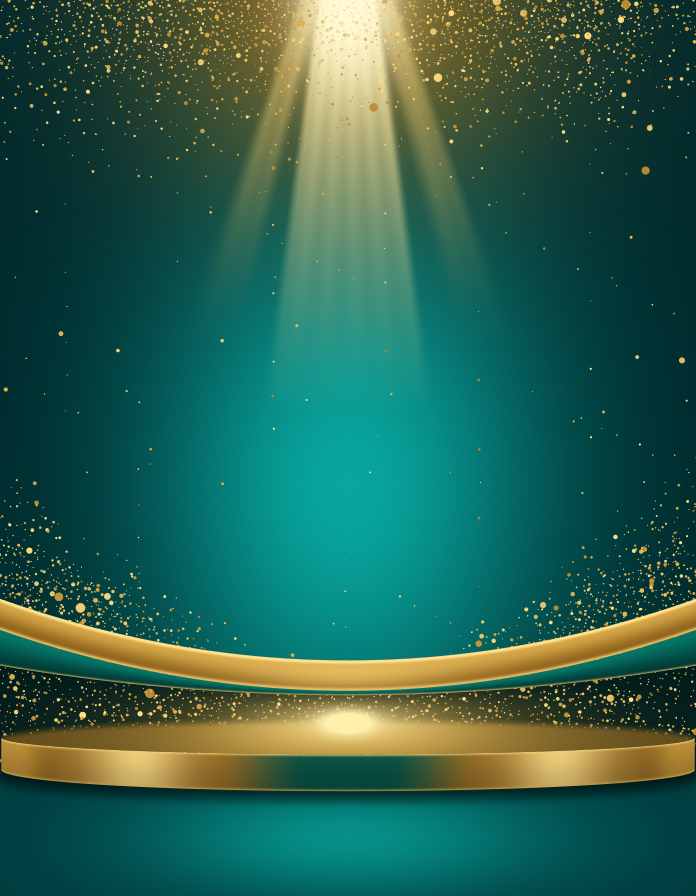
This background is drawn by a Shadertoy shader. Its source:

```glsl
float hash(vec2 p) {
    return fract(sin(dot(p, vec2(127.1, 311.7))) * 43758.5453);
}

// Antialiased coverage: 1 where d > 0
float cover(float d) {
    return clamp(0.5 + d * iResolution.y, 0.0, 1.0);
}

float gauss(vec2 p, vec2 radius) {
    p /= radius;
    return exp(-dot(p, p));
}

// Layers of scattered gold flecks, larger ones first
vec3 addFlecks(vec3 col, vec2 p, float density) {
    for (int i = 0; i < 6; i++) {
        float layer = float(i);
        float cells = 36.0 + 21.0 * layer;
        float angle = 0.4 + layer * 1.1;
        vec2 g = mat2(cos(angle), sin(angle), -sin(angle), cos(angle)) * p * cells;
        vec2 id = floor(g) + layer * 17.0;
        vec2 centre = 0.3 + 0.4 * vec2(hash(id + 1.3), hash(id + 5.7));
        float radius = mix(0.07, 0.21, pow(hash(id + 7.9), 2.0));
        float blur = 0.6 * cells / iResolution.y;
        float dist = length(fract(g) - centre);
        float dot1 = 1.0 - smoothstep(max(radius - blur, 0.0), radius + blur, dist);
        float lit = step(hash(id + 9.1), density * (0.25 + 0.15 * layer));
        vec3 gold = mix(vec3(0.72, 0.52, 0.17), vec3(1.0, 0.88, 0.52), hash(id + 3.1));
        col = mix(col, gold, dot1 * lit);
    }
    return col;
}

// Wall: teal pool of light, gold haze and light beams
vec3 wall(vec2 p) {
    float drop = 1.0 - p.y, side = abs(p.x);
    vec3 col = mix(vec3(0.0, 0.155, 0.165), vec3(0.03, 0.65, 0.62),
                   gauss(p - vec2(0.0, 0.46), vec2(0.225, 0.32)));
    col = mix(col, vec3(0.64, 0.48, 0.16), 0.85 * gauss(vec2(p.x, drop), vec2(0.22, 0.2)));

    float rays = 0.93 + 0.07 * sin(110.0 * p.x / (drop + 0.2));
    float sideBeam = 1.0 - smoothstep(0.3, 1.0, abs(side - 0.043 - 0.29 * drop) / (0.014 + 0.07 * drop));
    col = mix(col, vec3(0.93, 0.8, 0.46), 0.55 * sideBeam * rays * smoothstep(0.4, 0.0, drop));

    float width = 0.032 + 0.14 * drop;
    float beam = 1.0 - smoothstep(width - 0.004 - 0.02 * drop, width + 0.004, side);
    float fade = max(0.0, 1.0 - drop / 0.46);
    col = mix(col, vec3(0.98, 0.91, 0.64), beam * rays * fade * (0.75 + 0.25 * fade));
    col = mix(col, vec3(1.0, 0.98, 0.83), gauss(vec2(p.x, drop), vec2(0.055, 0.09)));
    return col;
}

// Podium rim: dark teal middle, bright metal bands either side
vec3 rimMetal(float side) {
    vec3 col = mix(vec3(0.03, 0.31, 0.26), vec3(0.56, 0.4, 0.13), smoothstep(0.04, 0.15, side));
    col = mix(col, vec3(0.93, 0.8, 0.47), exp(-pow((side - 0.235) / 0.055, 2.0)));
    return mix(col, vec3(0.8, 0.62, 0.25), 0.7 * smoothstep(0.33, 0.37, side));
}

void mainImage(out vec4 fragColor, in vec2 fragCoord) {
    vec2 p = vec2(fragCoord.x - 0.5 * iResolution.x, fragCoord.y) / iResolution.y;
    float side = abs(p.x), x2 = p.x * p.x, drop = 1.0 - p.y;
    float ribbonTop = 0.263 + 0.456 * x2;
    float ribbonBottom = 0.229 + 0.45 * x2;
    float bandBottom = 0.224 + 0.22 * x2;

    // Wall with flecks falling from above and rising at both sides
    float upper = 0.85 * exp(-pow(drop / 0.085, 1.6)) * (1.0 - 0.6 * smoothstep(0.22, 0.4, side))
                + 0.012 * smoothstep(0.23, 0.15, drop);
    float reach = max(0.01, 0.7 * (side - 0.06));
    float lower = smoothstep(1.0, 0.0, (p.y - ribbonTop) / reach);
    lower = 0.75 * lower * lower * smoothstep(0.06, 0.3, side);
    vec3 col = addFlecks(wall(p), p, p.y > 0.7 ? upper : lower);
    col = mix(col, vec3(1.0, 0.98, 0.84), 0.8 * gauss(vec2(p.x, drop), vec2(0.04, 0.07)));

    // Glittering recess beneath the ribbon
    vec3 recess = mix(vec3(0.0, 0.11, 0.11), vec3(0.55, 0.43, 0.17),
                      0.9 * gauss(p - vec2(0.0, 0.195), vec2(0.21, 0.035)));
    recess = addFlecks(recess, p, 0.65 - 0.7 * side);
    col = mix(col, recess, cover(bandBottom - p.y));

    // Teal band, then the gold ribbon
    vec3 band = mix(vec3(0.0, 0.23, 0.21), vec3(0.02, 0.46, 0.41),
                    smoothstep(bandBottom, ribbonBottom, p.y));
    band = mix(band, vec3(0.85, 0.7, 0.36), 0.8 * exp(-pow((p.y - bandBottom) / 0.0016, 2.0)));
    col = mix(col, band, cover(p.y - bandBottom) * cover(ribbonBottom - p.y));

    float t = (p.y - ribbonBottom) / (ribbonTop - ribbonBottom);
    vec3 ribbon = mix(vec3(0.56, 0.39, 0.11), vec3(0.83, 0.64, 0.27), smoothstep(0.1, 0.85, t));
    ribbon = mix(ribbon, vec3(0.97, 0.83, 0.46), 0.6 * gauss(vec2(p.x, t - 0.5), vec2(0.13, 0.5)));
    ribbon = mix(ribbon, vec3(1.0, 0.89, 0.57), exp(-pow((t - 0.95) / 0.07, 2.0)));
    ribbon = mix(ribbon, vec3(0.95, 0.8, 0.45), 0.8 * exp(-pow((t - 0.03) / 0.07, 2.0)));
    col = mix(col, ribbon, cover(p.y - ribbonBottom) * cover(ribbonTop - p.y));

    // Floor with a pool of light and the podium shadow
    float bulge = sqrt(max(0.0, 1.0 - x2 / 0.15));
    float rimTop = 0.177 - 0.019 * bulge;
    float rimBottom = 0.141 - 0.024 * bulge;
    vec3 ground = mix(vec3(0.0, 0.23, 0.24), vec3(0.02, 0.56, 0.53),
                      gauss(p - vec2(0.0, 0.065), vec2(0.23, 0.07)));
    ground *= 1.0 - 0.55 * smoothstep(0.022, 0.0, rimBottom - p.y);
    col = mix(col, ground, smoothstep(0.165, 0.13, p.y));

    // Podium top and front rim
    float inside = cover(0.387 - side);
    vec3 top = mix(vec3(0.36, 0.28, 0.1), vec3(0.82, 0.66, 0.3),
                   gauss(p - vec2(0.0, 0.18), vec2(0.22, 0.05)));
    float backEdge = 1.0 - smoothstep(-0.008, 0.004, p.y - 0.177 - 0.02 * bulge);
    col = mix(col, top, inside * cover(p.y - rimTop) * backEdge);
    float rimMask = inside * cover(rimTop - p.y) * cover(p.y - rimBottom);
    vec3 rim = rimMetal(side) * (0.85 + 0.15 * smoothstep(rimBottom, rimTop, p.y));
    rim = mix(rim, vec3(0.96, 0.81, 0.46), 0.8 * exp(-pow((p.y - rimTop) / 0.002, 2.0)));
    rim = mix(rim, vec3(0.8, 0.63, 0.28), 0.7 * exp(-pow((p.y - rimBottom) / 0.002, 2.0)));
    col = mix(col, rim, rimMask);

    // Hot spot at the back of the podium
    vec2 spot = p - vec2(0.0, 0.193);
    float heat = gauss(spot, vec2(0.03, 0.014)) + 0.55 * gauss(spot, vec2(0.1, 0.022));
    col = mix(col, vec3(1.0, 0.94, 0.68), min(heat, 1.0) * cover(bandBottom - p.y));
    fragColor = vec4(col, 1.0);
}
```
